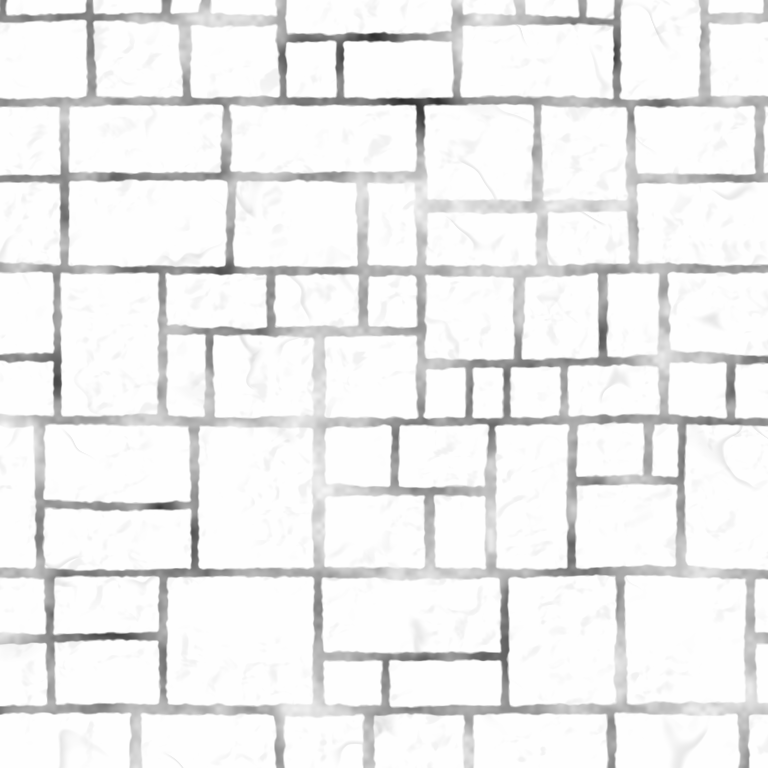
Reproduce this texture map procedurally as a WebGL 1 fragment shader.

```glsl
precision highp float;
// Occlusion map of a coursed ashlar wall: white stone faces, grey mortar joints.
// Jittered bands are cut recursively into rectangles; each becomes a rough-edged
// rounded box, and smooth noise drives both the width and the tone of the joints.

uniform vec2 u_resolution;

const float BANDS = 5.0;            // full-width bands per canvas
const float BAND_JITTER = 0.1;      // wander of band borders, in bands
const float TALL = 0.145;           // taller pieces may be cut into two courses
const float TALL_MAX_WIDTH = 0.21;  // widest piece that may stay tall
const float TALL_CUT_CHANCE = 0.4;
const vec2 ASPECT = vec2(1.3, 2.7); // range of aspect that forces a vertical joint
const vec2 HALF_GAP = vec2(0.0046, 0.0088);
const vec2 JOINT_TONE = vec2(0.43, 0.9);
const float POCKET_DEPTH = 0.34;
const float CLOUD_SCALE = 9.5;
const float CORNER = 0.003;
const float EDGE_SOFTNESS = 0.0018;
const float ROUGHNESS = 0.0045;
const float WARP = 0.006;
const float MOTTLE = 0.05;
const float CREASE = 0.08;

float hash(vec2 p) {
  return fract(sin(dot(p, vec2(127.1, 311.7))) * 43758.5453);
}

float noise(vec2 p) {
  vec2 i = floor(p), f = fract(p);
  f = f * f * (3.0 - 2.0 * f);
  return mix(mix(hash(i), hash(i + vec2(1.0, 0.0)), f.x),
             mix(hash(i + vec2(0.0, 1.0)), hash(i + 1.0), f.x), f.y);
}

float fbm(vec2 p) {
  float sum = 0.0, amp = 0.55;
  for (int i = 0; i < 3; i++) {
    sum += amp * noise(p);
    p = p * 2.03 + 17.3;
    amp *= 0.5;
  }
  return sum;
}

float bandEdge(float band) {
  return (band + 0.3 + BAND_JITTER * (2.0 * hash(vec2(band, 4.7)) - 1.0)) / BANDS;
}

// Offset from the centre of the enclosing block; also gives its half size and id.
vec2 findBlock(vec2 p, out vec2 halfSize, out float id) {
  float band = floor(p.y * BANDS - 0.3);
  if (p.y < bandEdge(band)) band -= 1.0;
  else if (p.y > bandEdge(band + 1.0)) band += 1.0;
  p.x = fract(p.x + hash(vec2(band, 9.1)));

  vec2 lo = vec2(0.0, bandEdge(band));
  vec2 hi = vec2(1.0, bandEdge(band + 1.0));
  id = band + 20.0;
  for (int i = 0; i < 8; i++) {
    vec2 size = hi - lo;
    float limit = mix(ASPECT.x, ASPECT.y, hash(vec2(id, 1.3)));
    float pick = hash(vec2(id, 2.9));
    float side = 0.0;
    if (size.x > limit * size.y) {
      float cut = lo.x + size.x * mix(0.3, 0.7, pick);
      side = step(cut, p.x) + 1.0;
      if (side > 1.5) lo.x = cut; else hi.x = cut;
    } else if (size.y > TALL && (size.x > TALL_MAX_WIDTH
               || hash(vec2(id, 5.7)) < TALL_CUT_CHANCE)) {
      float cut = lo.y + size.y * mix(0.38, 0.62, pick);
      side = step(cut, p.y) + 1.0;
      if (side > 1.5) lo.y = cut; else hi.y = cut;
    }
    if (side > 0.5) id = floor(1000.0 * hash(vec2(id, side + 7.0)));
  }
  halfSize = 0.5 * (hi - lo);
  return p - 0.5 * (lo + hi);
}

// Faint blotches and a few chisel creases on a stone face.
float stoneFace(vec2 p, float id) {
  vec2 q = p + 0.37 * mod(id, 31.0);
  vec2 bend = 0.016 * vec2(noise(q * 45.0), noise(q * 45.0 + 40.0));
  vec2 r = q + bend;
  float relief = fbm(r * 50.0) - fbm(r * 50.0 + vec2(0.4, -0.3));
  float mottle = smoothstep(0.04, 0.3, relief) * smoothstep(0.3, 0.7, noise(q * 18.0));
  float ridge = noise(vec2(r.x + r.y, 0.6 * (r.x - r.y)) * 14.0) - 0.5;
  float crease = smoothstep(-0.03, 0.0, ridge) * (1.0 - smoothstep(0.0, 0.07, ridge));
  crease *= smoothstep(0.62, 0.85, noise(q * 17.0 + 71.0));
  return 0.998 - MOTTLE * mottle - CREASE * crease;
}

// Mortar: cloudy grey with dark pockets and a slight grain.
float mortar(vec2 p, float openness) {
  float tone = mix(JOINT_TONE.x, JOINT_TONE.y, openness);
  tone -= POCKET_DEPTH * smoothstep(0.64, 0.95, noise(p * 14.0 + 53.0)) * (1.0 - openness);
  tone += 0.14 * (noise(p * 45.0) - 0.5) + 0.1 * (noise(p * 130.0) - 0.5);
  return clamp(tone, 0.03, 0.99);
}

void main() {
  vec2 p = gl_FragCoord.xy / u_resolution;
  vec2 warped = p + WARP * (vec2(noise(p * 6.0), noise(p * 6.0 + 30.0)) - 0.5);
  vec2 halfSize;
  float id;
  vec2 local = findBlock(warped, halfSize, id);

  float openness = smoothstep(0.1, 0.86, fbm(p * CLOUD_SCALE + 11.0));
  float gap = mix(HALF_GAP.x, HALF_GAP.y, openness * openness);
  vec2 q = abs(local) - halfSize + gap + CORNER;
  float dist = length(max(q, 0.0)) + min(max(q.x, q.y), 0.0) - CORNER;
  dist += ROUGHNESS * (0.6 * noise(p * 70.0) + 0.4 * noise(p * 170.0) - 0.5);

  float soft = max(EDGE_SOFTNESS, 1.0 / u_resolution.y);
  float face = 1.0 - smoothstep(-soft, soft, dist);
  gl_FragColor = vec4(vec3(mix(mortar(p, openness), stoneFace(p, id), face)), 1.0);
}
```
